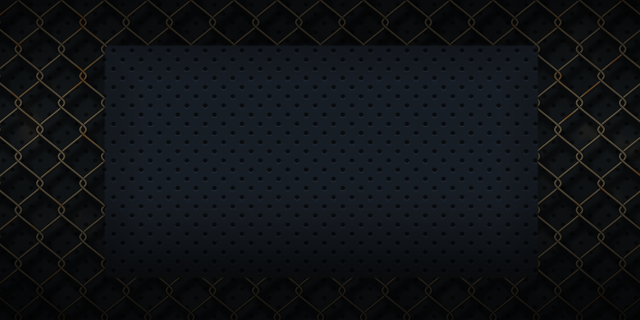
Write a Shadertoy shader that draws this background.

```glsl
float roundedBox(vec2 p, vec2 halfSize, float radius) {
    vec2 q = abs(p) - halfSize + radius;
    return length(max(q, 0.0)) + min(max(q.x, q.y), 0.0) - radius;
}

// Coordinates around the nearest knot of the staggered mesh
vec2 knotSpace(vec2 p) {
    p -= vec2(0.125, 0.9297);
    float row = round(p.y / 0.08385);
    p.x -= 0.06745 * mod(row, 2.0);
    return vec2(p.x - 0.1349 * round(p.x / 0.1349), p.y - 0.08385 * row);
}

// Signed distance to one bent strand in x, its normal in yz
vec3 strand(vec2 q, float side) {
    float bend = length(vec2(q.y, 0.0104));
    float slope = 1.306 * q.y / bend;
    float offset = q.x * side - 0.0091 + 1.306 * (bend - 0.0104);
    vec2 normal = normalize(vec2(side, slope));
    return vec3(offset / sqrt(1.0 + slope * slope), normal);
}

// Layered sines for uneven patina
float patina(vec2 p) {
    float sum = 0.0, amplitude = 0.5;
    for (int i = 0; i < 4; i++) {
        p = mat2(0.8, 0.6, -0.6, 0.8) * p * 1.7 + 2.3;
        sum += amplitude * sin(p.x + sin(p.y * 1.3)) * sin(p.y);
        amplitude *= 0.6;
    }
    return 0.5 + 0.5 * sum;
}

// Hole centres on a square lattice turned by 45 degrees
vec2 holeSpace(vec2 p) {
    p -= vec2(0.7274, 0.6406);
    vec2 a = p - 0.0573 * round(p / 0.0573);
    vec2 b = p - 0.02865;
    b -= 0.0573 * round(b / 0.0573);
    return dot(a, a) < dot(b, b) ? a : b;
}

void mainImage(out vec4 fragColor, in vec2 fragCoord) {
    float pixel = 1.0 / iResolution.y;
    vec2 p = fragCoord * pixel;
    p.x += 1.0 - 0.5 * iResolution.x * pixel;
    vec2 centered = p - vec2(1.004, 0.495);

    float panel = roundedBox(centered, vec2(0.676, 0.362), 0.015);
    float outside = smoothstep(-0.003, 0.005, panel);
    float sides = smoothstep(0.55, 0.75, abs(centered.x));
    float midGlow = exp(-pow((p.y - 0.6) / 0.32, 2.0));
    float wear = patina(p * 9.0);

    // Lit panel, darker toward its rim and its foot
    float foot = smoothstep(0.1, 0.42, p.y);
    float rim = smoothstep(0.0, 0.13, -panel);
    vec3 inner = mix(vec3(0.043, 0.053, 0.063), vec3(0.091, 0.113, 0.143), foot);
    inner *= mix(0.78 + 0.14 * sides * midGlow, 1.0, rim);

    // Shaded steel behind the mesh
    vec3 outer = mix(vec3(0.036, 0.042, 0.049), vec3(0.068, 0.083, 0.091), sides * midGlow);
    outer *= 0.82 + 0.36 * wear;
    outer += vec3(0.035, 0.018, 0.002) * sides * midGlow * smoothstep(0.6, 0.85, wear);
    vec3 color = mix(inner, outer, outside);

    // Perforations with a faint lower lip
    vec2 hole = holeSpace(p);
    float holeEdge = length(hole) - 0.0072;
    float lip = exp(-pow(holeEdge / 0.0022, 2.0)) * smoothstep(0.001, -0.007, hole.y);
    color += color * 0.75 * lip * mix(1.0, 0.35, outside);
    float holeMask = 1.0 - smoothstep(-pixel, pixel, holeEdge);
    float depth = smoothstep(-0.009, 0.008, -hole.y);
    color = mix(color, color * mix(0.2, 0.45, depth), holeMask * mix(0.95, 0.75, outside));

    // Soft shadow cast by the mesh
    vec2 shade = knotSpace(p + vec2(-0.018, 0.032));
    float shadeDistance = min(abs(strand(shade, 1.0).x), abs(strand(shade, -1.0).x));
    color *= 1.0 - 0.48 * outside * (1.0 - smoothstep(0.003, 0.022, shadeDistance));

    // Mesh wires, woven by swapping the top strand above and below each knot
    vec2 knot = knotSpace(p);
    float over = knot.y < 0.0 ? -1.0 : 1.0;
    float light = mix(0.48, 0.5 + 0.5 * midGlow, sides) * mix(0.6, 1.0, smoothstep(0.0, 0.3, p.y));
    float rust = smoothstep(0.55, 0.82, patina(p * 14.0 + 4.0)) * sides;
    vec3 metal = mix(vec3(0.49, 0.44, 0.34), vec3(0.56, 0.34, 0.13), 0.65 * rust);
    for (int i = 0; i < 2; i++) {
        vec3 wire = strand(knot, i == 0 ? -over : over);
        float edge = abs(wire.x) - 0.0029;
        float outline = 1.0 - smoothstep(0.0, 0.0045, edge);
        color *= 1.0 - 0.6 * outline * outside;
        float facing = dot(wire.yz, vec2(-0.45, 0.89)) * wire.x / 0.0029;
        float shine = 0.68 + 0.42 * clamp(facing, -1.0, 1.0);
        float cover = 1.0 - smoothstep(-0.7 * pixel, 0.7 * pixel, edge);
        color = mix(color, metal * shine * light, cover * outside);
    }

    // Corner falloff
    vec2 fromMiddle = (p - vec2(1.0, 0.52)) * vec2(0.9, 1.75);
    color *= 1.0 - 0.45 * smoothstep(0.75, 1.35, length(fromMiddle));
    fragColor = vec4(color, 1.0);
}
```
